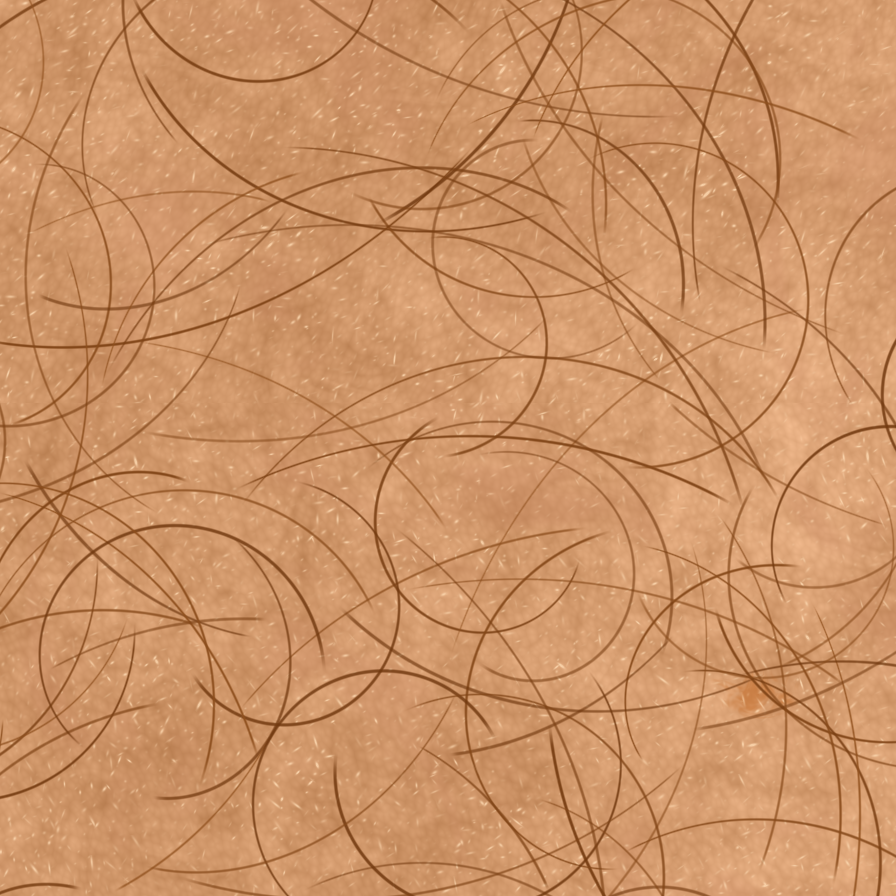
Reproduce this texture procedurally as a Shadertoy shader.

```glsl
// Close view of sunlit skin crossed by many thin, curling brown hairs.
// Skin tone comes from layered sines and cellular noise, glints from jittered
// grid cells, and each hair is a tapered piece of a spiral placed by hashes.

const float TAU = 6.28319;
const int HAIR_COUNT = 104;

const vec3 SKIN_SHADE = vec3(0.70, 0.47, 0.29);
const vec3 SKIN_LIGHT = vec3(0.92, 0.70, 0.525);
const vec3 SKIN_BLUSH = vec3(0.79, 0.54, 0.39);
const vec3 GLINT      = vec3(0.98, 0.83, 0.67);
const vec3 FRECKLE    = vec3(0.77, 0.44, 0.19);
const vec3 HAIR_DARK  = vec3(0.43, 0.21, 0.05);
const vec3 HAIR_PALE  = vec3(0.57, 0.32, 0.12);

vec2 hash2(vec2 c) {
    vec2 k = vec2(dot(c, vec2(127.1, 311.7)), dot(c, vec2(269.5, 183.3)));
    return fract(sin(k) * 43758.5);
}

mat2 rotation(float a) {
    float c = cos(a), s = sin(a);
    return mat2(c, s, -s, c);
}

// Smooth mottling in about -1..1
float layeredSines(vec2 p, float frequency) {
    vec2 q = p * frequency;
    float sum = 0.0, weight = 0.5;
    for (int i = 0; i < 6; i++) {
        q = rotation(1.1) * q * 1.45 + 1.7;
        q += 0.8 * sin(q.yx * 0.7 + 2.0);
        sum += weight * sin(q.x) * cos(q.y);
        weight *= 0.82;
    }
    return sum;
}

// Distance to the nearest jittered cell point
float cellular(vec2 p) {
    vec2 cell = floor(p);
    float nearest = 4.0;
    for (int y = -1; y <= 1; y++)
    for (int x = -1; x <= 1; x++) {
        vec2 c = cell + vec2(x, y);
        vec2 d = c + hash2(c) - p;
        nearest = min(nearest, dot(d, d));
    }
    return sqrt(nearest);
}

// Soft bright flecks, one per chosen cell, leaning differently up and down
float glints(vec2 p, float cells, float seed, float pixel) {
    vec2 g = p * cells, cell = floor(g);
    vec2 place = hash2(cell + seed), kind = hash2(cell + seed + 57.0);
    vec2 q = (g - cell - mix(vec2(0.3), vec2(0.7), place)) / cells;
    float lean = mix(2.08, 1.0, smoothstep(0.35, 0.75, p.y)) + 0.9 * (kind.x - 0.5);
    q = q * rotation(lean);
    float size = fract(7.0 * kind.x + 3.0 * place.y);
    vec2 extent = vec2(mix(0.12, 0.30, size * size) / cells, mix(0.0009, 0.0016, place.x));
    q /= max(extent, vec2(0.7 * pixel));
    return exp(-dot(q, q)) * smoothstep(0.35, 1.0, kind.y);
}

vec3 skin(vec2 p) {
    float broad = layeredSines(p, 3.0);
    float blotches = layeredSines(p + 2.0, 9.0);
    float fine = layeredSines(p + 4.0, 30.0);
    float lean = mix(0.5, -0.5, smoothstep(0.3, 0.8, p.y));
    vec2 grain = mix(p * rotation(0.5), p * rotation(-0.5), step(lean, 0.0)) * vec2(1.0, 0.7);
    float pores = cellular(grain * 130.0) - 0.5;
    float facets = cellular(p * 50.0 + 9.0) - 0.5;
    float tone = 0.54 + 0.13 * broad + 0.13 * blotches + 0.14 * fine;
    tone += 0.14 * (p.x - 0.5) - 0.08 * (p.y - 0.5) - 0.25 * pores - 0.18 * facets;
    vec3 color = mix(SKIN_SHADE, SKIN_LIGHT, clamp(tone, 0.0, 1.2));
    float blush = smoothstep(0.0, 0.9, layeredSines(p + 7.0, 8.0));
    return mix(color, SKIN_BLUSH, 0.35 * blush);
}

float freckle(vec2 p, vec2 center) {
    float ragged = 0.017 * layeredSines(p, 60.0);
    return 1.0 - smoothstep(0.0, 0.036, length((p - center) * vec2(0.8, 1.2)) + ragged);
}

// Coverage of one spiral piece; along runs from -1 at the root to 1 at the tip
float hair(vec2 p, vec2 middle, float facing, float radius, float span,
           float uncurl, float thickness, float pixel) {
    float halfAngle = min(0.5 * span / radius, 2.0);
    vec2 q = (p - middle) * rotation(facing) + vec2(radius, 0.0);
    float along = atan(q.y, q.x) / halfAngle;
    float slope = uncurl / halfAngle;
    float d = abs(length(q) - radius * (1.0 + uncurl * along)) / sqrt(1.0 + slope * slope);
    float width = thickness * mix(1.0, 0.55, smoothstep(-0.4, 1.0, along));
    float soft = max(0.0012, 0.65 * pixel);
    float ends = 1.0 - smoothstep(0.88, 1.0, abs(along));
    return ends * (1.0 - smoothstep(width - soft, width + soft, d));
}

void mainImage(out vec4 fragColor, in vec2 fragCoord) {
    float pixel = 1.0 / iResolution.y;
    vec2 p = fragCoord * pixel;

    vec3 color = skin(p);
    color = mix(color, FRECKLE, 0.65 * freckle(p, vec2(0.845, 0.225)));
    float shine = max(glints(p, 44.0, 3.0, pixel),
                      glints(rotation(0.6) * p + 0.31, 58.0, 21.0, pixel));
    shine = max(shine, 0.6 * glints(rotation(0.3) * p + 0.77, 85.0, 40.0, pixel));
    shine *= 0.75 + 0.5 * layeredSines(p + 3.0, 12.0);
    color = mix(color, GLINT, clamp(shine, 0.0, 0.9));

    // Hairs, laid one over another
    for (int i = 0; i < HAIR_COUNT; i++) {
        float id = float(i);
        vec2 place = hash2(vec2(id, 1.3)), curl = hash2(vec2(id, 5.7));
        vec2 form = hash2(vec2(id, 9.1)), look = hash2(vec2(id, 14.9));
        vec2 middle = mix(vec2(-0.05), vec2(1.05), vec2(pow(place.x, 1.15), place.y));
        float turn = curl.x - 0.5;
        float facing = 0.7 + TAU * turn * mix(0.6, 1.0, abs(2.0 * turn));
        float radius = mix(0.12, 0.65, pow(curl.y, 1.6));
        float span = mix(0.22, 0.72, form.x);
        float cover = hair(p, middle, facing, radius, span, 0.6 * (form.y - 0.5),
                           mix(0.0011, 0.0018, look.x), pixel);
        color = mix(color, mix(HAIR_PALE, HAIR_DARK, look.x), cover * mix(0.55, 0.95, look.y));
    }
    fragColor = vec4(color, 1.0);
}
```
